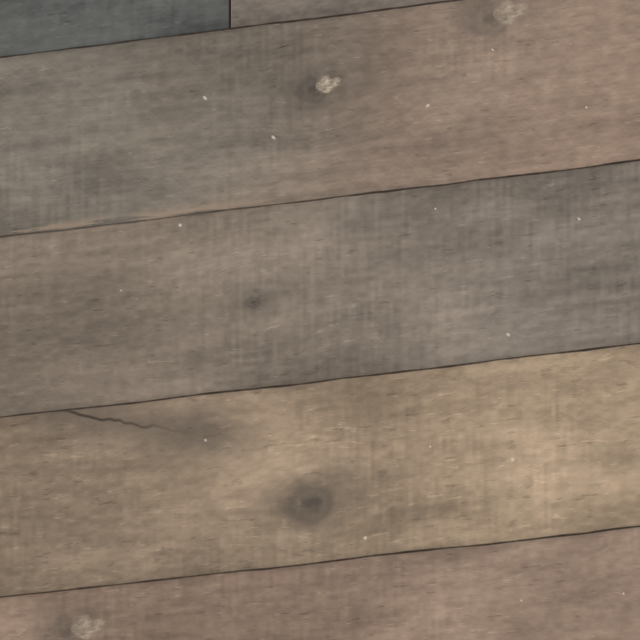
Write a Shadertoy shader that draws this texture.

```glsl
// Weathered plank floor: broad, slightly tilted boards with thin dark seams.
// Each board blends two tints along its length, then gets grain, stains,
// knots and a crack from value noise; pale specks lie on top.

const float PITCH = 0.2815;       // board width
const float FIRST_SEAM = 0.066;   // lowest seam at the left
const float TILT = 0.108;
const float TILT_GAIN = 0.016;    // extra slope towards the top
const float SEAM_WIDTH = 0.0012;
const float SEAM_BLUR = 0.0013;
const float JOINT_X = 0.359;      // butt joint in the top row
const float GRAIN = 0.20;
const float STAIN = 0.38;
const float SAW_MARKS = 0.09;
const float FIBER = 0.20;
const float FLECKS = 0.11;
const float SPECK_GRID = 8.0;
const float SPECK_SHARE = 0.30;
const vec3 SEAM_COLOR = vec3(0.20, 0.17, 0.15);
const vec3 WORN_COLOR = vec3(0.66, 0.57, 0.49);
const vec3 KNOT_COLOR = vec3(0.30, 0.28, 0.26);
const vec3 CORE_COLOR = vec3(0.68, 0.62, 0.54);
const vec3 SPECK_COLOR = vec3(0.82, 0.78, 0.72);
// Tints at the left and right ends, from the bottom row up
const vec3 LEFT_TINT[5] = vec3[5](vec3(0.54, 0.46, 0.40), vec3(0.55, 0.48, 0.41),
  vec3(0.50, 0.45, 0.40), vec3(0.46, 0.43, 0.39), vec3(0.36, 0.36, 0.35));
const vec3 RIGHT_TINT[5] = vec3[5](vec3(0.56, 0.48, 0.42), vec3(0.63, 0.55, 0.46),
  vec3(0.50, 0.46, 0.42), vec3(0.57, 0.49, 0.43), vec3(0.50, 0.46, 0.42));

float hash(vec2 p) { return fract(sin(dot(p, vec2(127.1, 311.7))) * 43758.5); }

float valueNoise(vec2 p) {
  vec2 i = floor(p), f = fract(p);
  f = f * f * (3.0 - 2.0 * f);
  return mix(mix(hash(i), hash(i + vec2(1, 0)), f.x),
             mix(hash(i + vec2(0, 1)), hash(i + vec2(1, 1)), f.x), f.y);
}

float fbm(vec2 p) {
  float sum = 0.0, gain = 0.533;
  for (int i = 0; i < 4; i++) {
    sum += gain * valueNoise(p);
    p = p * 2.03 + 17.3;
    gain *= 0.5;
  }
  return sum;
}

// Dark uneven halo, broken growth rings and an optional pale core
vec3 addKnot(vec3 color, vec2 offset, float size, float depth, float core) {
  vec2 q = offset / (size * vec2(1.2, 0.9));
  float r = length(q + vec2(0.3, 0.0)) + 1.1 * (fbm(q * 1.4 + 9.0) - 0.5);
  float ring = 0.5 + 0.5 * cos(8.0 * r);
  float shade = 0.6 * exp(-0.6 * r * r) + 0.35 * ring * exp(-1.2 * r * r);
  color = mix(color, KNOT_COLOR, depth * shade);
  float edge = length(q - vec2(0.35, 0.1)) + 0.8 * (fbm(q * 3.0) - 0.5);
  float spot = 1.0 - smoothstep(0.2, 0.75, edge);
  return mix(color, CORE_COLOR * (0.6 + 0.8 * fbm(q * 5.0)), core * spot);
}

void mainImage(out vec4 fragColor, in vec2 fragCoord) {
  vec2 uv = fragCoord / iResolution.xy;
  float blur = max(1.0 / iResolution.y, SEAM_BLUR);

  // Board coordinates: x along, t across in board widths
  float x = uv.x;
  float t = (uv.y - FIRST_SEAM - (TILT + TILT_GAIN * uv.y) * x) / PITCH;
  t += 0.016 * (fbm(vec2(x * 9.0, t * 1.5)) - 0.5);
  float row = clamp(floor(t), -1.0, 3.0);
  float across = t - row;
  bool topRow = row > 2.5;
  float piece = row + (topRow ? 10.0 * step(JOINT_X, x) : 0.0);

  // Knots follow the row number: a main one and a second near the top edge
  vec2 mainKnot = vec2(0.45 + 0.05 * cos(3.1416 * row), 0.34 + 0.14 * row);
  vec2 sideKnot = vec2(0.34 + 0.22 * row, 0.81 + 0.04 * row);
  vec2 toMain = (vec2(x, across) - mainKnot) * vec2(1.0, PITCH);
  vec2 toSide = (vec2(x, across) - sideKnot) * vec2(1.0, PITCH);

  // Grain bends around the main knot
  float bend = 0.35 * toMain.y * exp(-dot(toMain, toMain) * 150.0);
  vec2 wood = vec2(x, across * PITCH - bend) + piece * vec2(3.7, 5.3);
  wood.y += 0.012 * fbm(wood * vec2(4.0, 8.0));

  // Base tint, stains, grain, cross-cut saw marks and short flecks
  float along = smoothstep(0.1, 0.95, x + 0.3 * (fbm(wood * 5.0) - 0.5));
  if (topRow) along = step(JOINT_X, x);
  int tint = int(row + 1.0);
  vec3 color = mix(LEFT_TINT[tint], RIGHT_TINT[tint], along);
  float sawPatch = smoothstep(0.35, 0.7, fbm(wood * 6.0 + 40.0));
  float fleck = smoothstep(0.68, 0.85, fbm(wood * vec2(45.0, 150.0) + 5.0))
              - smoothstep(0.68, 0.85, fbm(wood * vec2(40.0, 140.0) + 63.0));
  color *= 1.0 + FLECKS * fleck + STAIN * (fbm(wood * vec2(5.0, 12.0)) - 0.5)
    + GRAIN * (fbm(wood * vec2(9.0, 70.0)) - 0.5)
    + FIBER * (fbm(wood * vec2(75.0, 130.0)) - 0.5)
    + SAW_MARKS * sawPatch * (valueNoise(wood * vec2(170.0, 30.0)) - 0.5);

  // Knots vary in size, depth and core from row to row
  if (!topRow) {
    float size = mix(row > 1.5 ? 0.025 : 0.036, 0.011, mod(row + 2.0, 2.0));
    float big = 1.0 - step(0.5, mod(row + 1.0, 3.0));
    color = addKnot(color, toMain, size, 0.85, 0.9 * step(1.5, row));
    color = addKnot(color, toSide, 0.034, mix(0.35, 0.6, big), 0.6 * big);
  }

  // Crack with a grey smudge, running down from the seam of one board
  if (row == 0.0) {
    float path = across - 1.08 + 0.95 * x + 0.06 * (fbm(vec2(x * 28.0, 3.0)) - 0.5);
    float fade = smoothstep(0.0, 0.1, x) * (1.0 - smoothstep(0.25, 0.45, x));
    color = mix(color, KNOT_COLOR, 0.4 * fade * exp(-path * path * 60.0));
    float reach = smoothstep(0.09, 0.12, x) * (1.0 - smoothstep(0.13, 0.32, x));
    float crack = 1.0 - smoothstep(0.0, 0.0025 + blur, abs(path) * PITCH);
    color = mix(color, SEAM_COLOR, 0.65 * crack * reach);
  }

  // Seams: soft shade, thin uneven dark line, and one worn pale edge
  float seam = floor(t + 0.5), d = (t - seam) * PITCH;
  float worn = seam == 2.0 ? 1.0 - smoothstep(0.25, 0.65, x) : 0.0;
  float chips = smoothstep(0.35, 0.6, fbm(vec2(x * 16.0, d * 150.0)));
  float lip = (d - 0.005) / 0.008;
  color = mix(color, WORN_COLOR, 0.7 * worn * chips * exp(-lip * lip));
  color *= 1.0 - 0.14 * exp(-abs(d) / 0.006);
  float wear = fbm(vec2(x * 30.0, seam * 9.0));
  float width = SEAM_WIDTH * (0.4 + 1.2 * wear);
  float line = 1.0 - smoothstep(width - blur, width + blur, abs(d));
  line *= mix(0.6, 1.0, wear) * (1.0 - 0.4 * worn);
  if (topRow) line = max(line, 1.0 - smoothstep(0.001, 0.001 + blur, abs(x - JOINT_X)));
  color = mix(color, SEAM_COLOR, line);

  // Scattered pale specks, one at most per cell
  vec2 cell = floor(uv * SPECK_GRID);
  vec2 spot = 0.15 + 0.7 * vec2(hash(cell + 3.1), hash(cell + 8.7));
  vec2 s = (fract(uv * SPECK_GRID) - spot) / SPECK_GRID;
  s.x += 1.2 * s.y * (hash(cell + 5.5) - 0.5);
  float size = mix(0.0012, 0.0030, hash(cell + 1.9));
  float speck = 1.0 - smoothstep(size - blur, size + blur, length(s));
  color = mix(color, SPECK_COLOR, 0.75 * speck * step(hash(cell + 6.3), SPECK_SHARE));
  fragColor = vec4(clamp(color, 0.0, 1.0), 1.0);
}
```
